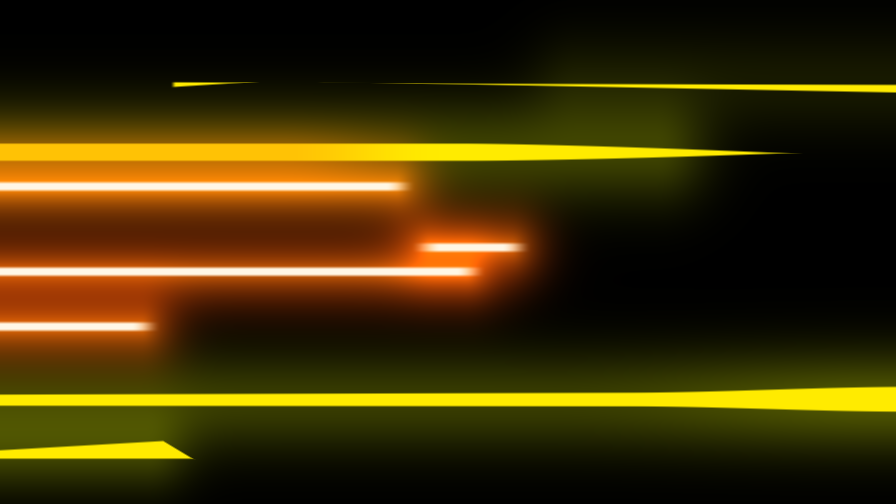
A WebGL 1 fragment shader for this background:

```glsl
precision highp float;
// Horizontal light streaks on black: tapered yellow blades with olive halos,
// and white-hot bars inside a red and orange haze. Halos are falloffs of the
// distance to a segment; blades are bands whose half height varies along x.

uniform vec2 u_resolution;

const vec3 YELLOW = vec3(1.0, 0.92, 0.0);
const vec3 AMBER = vec3(1.0, 0.76, 0.02);
const vec3 OLIVE = vec3(0.26, 0.28, 0.005);
const vec3 RED = vec3(0.32, 0.075, 0.005);
const vec3 ORANGE = vec3(0.55, 0.33, 0.02);
const vec3 WHITE = vec3(1.0, 0.97, 0.90);

// Distance to the horizontal segment from x0 to x1 at height y
float segmentDistance(vec2 p, float x0, float x1, float y) {
  return length(vec2(p.x - clamp(p.x, x0, x1), p.y - y));
}

float halo(vec2 p, float x0, float x1, float y, float radius) {
  float d = segmentDistance(p, x0, x1, y) / radius;
  return exp(-d * d);
}

// Smooth coverage of a shape from its signed inside depth
float cover(float depth) {
  float edge = max(0.004, 1.0 / u_resolution.y);
  return clamp(depth / edge + 0.5, 0.0, 1.0);
}

float band(vec2 p, float center, float halfHeight) {
  return cover(halfHeight - abs(p.y - center));
}

// Adds the haze of a hot bar to the colour, and its core to the core mask
void hotBar(vec2 p, float x0, float x1, float y, inout vec3 color, inout float core) {
  float near = segmentDistance(p, x0 + 0.04, x1 - 0.04, y);
  color += RED * halo(p, x0 + 0.06, x1 - 0.05, y, 0.085);
  color += ORANGE * exp(-near / 0.032);
  float ends = smoothstep(x0, x0 + 0.06, p.x) * (1.0 - smoothstep(x1 - 0.06, x1, p.x));
  float profile = 1.0 - smoothstep(0.004, 0.012, abs(p.y - y));
  core = max(core, ends * profile);
}

void main() {
  // Height runs from 0 to 1, width from 0 to 16/9
  vec2 p = gl_FragCoord.xy / u_resolution * vec2(16.0 / 9.0, 1.0);
  vec3 color = vec3(0.0);

  // Olive halos of the yellow blades
  float olive = 0.9 * halo(p, -1.0, 1.30, 0.700, 0.105);
  olive += 0.35 * halo(p, 1.15, 3.0, 0.835, 0.10);
  olive += mix(0.85, 1.2, smoothstep(1.1, 1.75, p.x)) * halo(p, -1.0, 3.0, 0.203, 0.10);
  olive += 0.75 * halo(p, -1.0, 0.29, 0.105, 0.085);
  color += OLIVE * olive;

  // Warm tint around the left part of the long upper blade
  float warmth = 1.0 - smoothstep(0.55, 0.88, p.x);
  color += vec3(0.20, 0.08, 0.0) * warmth * halo(p, -1.0, 1.0, 0.690, 0.065);

  // White-hot bars
  float core = 0.0;
  hotBar(p, -1.0, 0.825, 0.630, color, core);
  hotBar(p, 0.815, 1.055, 0.509, color, core);
  hotBar(p, -1.0, 0.965, 0.461, color, core);
  hotBar(p, -1.0, 0.320, 0.352, color, core);

  // Short and long slivers near the top
  float sliver = band(p, mix(0.832, 0.836, (p.x - 0.343) / 0.136), 0.034 * (0.479 - p.x));
  sliver *= smoothstep(0.338, 0.350, p.x);
  float along = (p.x - 0.856) / 0.922;
  sliver = max(sliver, band(p, mix(0.834, 0.824, along), 0.0075 * along));

  // Long upper blade, pointed on the right
  float taper = max(p.x - 0.926, 0.0) / 0.63;
  float upper = band(p, 0.698 - 0.002 * taper, 0.017 * (1.0 - pow(taper, 1.5)));

  // Full-width lower blade, flaring on the right
  float flare = 0.011 + 0.002 * p.x + 0.010 * smoothstep(1.25, 1.80, p.x);
  float lower = band(p, 0.206 + 0.001 * p.x, flare);

  // Wedge at the lower left with a slanted end
  float wedgeTop = min(0.1065 + 0.057 * p.x, 0.090 + 0.60 * (0.382 - p.x));
  float wedge = cover(min(wedgeTop - p.y, p.y - 0.090));

  color = mix(color, YELLOW, max(max(sliver, lower), wedge));
  color = mix(color, mix(YELLOW, AMBER, warmth), upper);
  color = mix(color, WHITE, core);
  gl_FragColor = vec4(min(color, 1.0), 1.0);
}
```
